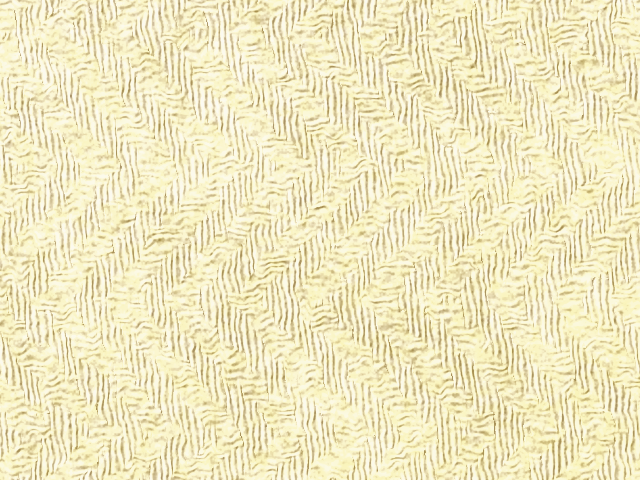
Give the GLSL for this texture, as a Shadertoy shader.

```glsl
const float TAU = 6.2831853;
const float WARP_PITCH = 0.0132;   // spacing of upright threads
const float WEFT_PITCH = 0.0170;   // spacing of level threads
const float BAND_PITCH = 0.133;    // spacing of the chevron bands
const float CHEVRON_PERIOD = 0.556;
const float LEAN = 0.10;

const vec3 GROOVE = vec3(0.66, 0.57, 0.34);
const vec3 TAN    = vec3(0.81, 0.745, 0.54);
const vec3 SAND   = vec3(0.915, 0.865, 0.685);
const vec3 CREAM  = vec3(0.982, 0.962, 0.79);
const vec3 IVORY  = vec3(0.985, 0.975, 0.875);

float hash(vec2 p) {
    vec3 q = fract(p.xyx * vec3(0.1031, 0.1030, 0.0973));
    q += dot(q, q.yzx + 33.33);
    return fract((q.x + q.y) * q.z);
}

float noise(vec2 p) {
    vec2 cell = floor(p);
    vec2 f = fract(p);
    f = f * f * (3.0 - 2.0 * f);
    float low = mix(hash(cell), hash(cell + vec2(1, 0)), f.x);
    float high = mix(hash(cell + vec2(0, 1)), hash(cell + vec2(1, 1)), f.x);
    return mix(low, high, f.y);
}

float wave(float x) {
    return 0.5 + 0.5 * cos(TAU * x);
}

// Zigzag bands: positive where upright threads lie on top
float chevron(vec2 p) {
    float zigzag = abs(fract((p.y - 0.653) / CHEVRON_PERIOD) - 0.5) * CHEVRON_PERIOD;
    return cos(TAU * (p.x - 0.442 - 0.85 * zigzag) / BAND_PITCH);
}

// x: cloth height, y: share of upright thread
vec2 weave(vec2 p) {
    p += 0.008 * (vec2(noise(p * 19.0 + 7.0), noise(p * 17.0 + 41.0)) - 0.5);
    p += 0.0035 * (vec2(noise(p * 85.0 + 17.0), noise(p * 80.0 + 71.0)) - 0.5);

    // Upright threads, each ending near its own step of the band
    float u = (p.x + LEAN * p.y) / WARP_PITCH + 0.5 * noise(p * vec2(60.0, 35.0));
    float column = floor(u);
    float centre = (column + 0.5) * WARP_PITCH - LEAN * p.y;
    float ragged = 0.7 * (hash(vec2(column, floor(p.y / 0.07))) - 0.5)
                 + 1.5 * (noise(p * 38.0 + 90.0) - 0.5);
    float stepped = chevron(vec2(mix(p.x, centre, 0.5), p.y));
    float upright = smoothstep(-0.4, 0.4, stepped + ragged - 0.05);
    float warp = wave(u - 0.5) * (0.65 + 0.7 * noise(p * vec2(78.0, 42.0)));

    // Level threads, crimped and broken into short lumps
    float v = p.y / WEFT_PITCH + 1.5 * noise(p * vec2(46.0, 32.0) + 13.0);
    float lumps = noise(p * vec2(65.0, 115.0) + 60.0);
    float beads = noise(p * vec2(120.0, 150.0) + 31.0);
    float weft = wave(v) * (0.1 + 0.75 * noise(p * vec2(50.0, 75.0)))
               + 0.6 * lumps + 0.35 * beads - 0.12;

    return vec2(mix(weft, warp, upright), upright);
}

// Colour ramp from groove to highlight
vec3 clothColour(float tone) {
    vec3 c = mix(GROOVE, TAN, smoothstep(-2.4, -1.2, tone));
    c = mix(c, SAND, smoothstep(-1.25, -0.45, tone));
    c = mix(c, CREAM, smoothstep(-0.55, 0.25, tone));
    return mix(c, IVORY, smoothstep(0.4, 1.4, tone));
}

void mainImage(out vec4 fragColor, in vec2 fragCoord) {
    vec2 p = fragCoord / iResolution.y;

    // Relief lit from the upper left
    vec2 here = weave(p);
    vec2 towardLight = weave(p + vec2(-0.0026, 0.0031));
    float slope = here.x - towardLight.x;
    float grain = noise(p * 250.0) + noise(p * 150.0 + 9.0) - 1.0;
    float patches = noise(p * 6.0 + 3.0) + noise(p * 24.0 + 55.0) - 1.0;
    float tone = 2.1 * slope + 1.3 * (here.x - 0.5) + 1.0 * grain + 0.5 * patches + 0.18;
    vec3 colour = clothColour(tone);

    // Upright threads are paler, level ones more yellow
    float pale = 0.35 * (here.y - 0.5) + 1.2 * (noise(p * 60.0 + 25.0) - 0.5)
               + 0.3 * (p.y - p.x * 0.6 - 0.1) + 0.12;
    colour += pale * vec3(0.005, 0.008, 0.075);

    fragColor = vec4(clamp(colour, 0.0, 1.0), 1.0);
}
```
